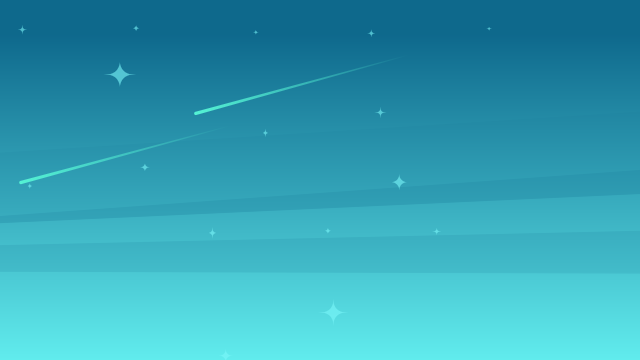
This background is drawn by a Shadertoy shader. Its source:

```glsl
// Teal twilight sky with slanted haze bands, four-pointed stars and two meteors.

float hash(float n) {
    return fract(sin(n * 12.9898) * 43758.5453);
}

// 1 below the slanted line from height left to height right, 0 above it
float below(vec2 p, float left, float right, float px) {
    float edge = mix(left, right, p.x * 0.5625);
    return smoothstep(-0.6 * px, 0.6 * px, edge - p.y);
}

// Coverage of a star with four concave sides
float star(vec2 p, float radius, float px) {
    vec2 a = abs(p) + 0.2 * px;
    vec2 root = sqrt(a);
    float sum = root.x + root.y;
    float dist = (sum * sum - radius) / length(sum / root);
    return clamp(0.5 - dist / px, 0.0, 1.0) * step(length(p), 1.3 * radius);
}

// Tapered streak that fades from head to tail
float meteor(vec2 p, vec2 head, vec2 tail, float px) {
    vec2 along = tail - head;
    float h = clamp(dot(p - head, along) / dot(along, along), 0.0, 1.0);
    float dist = length(p - head - along * h) - mix(0.0046, 0.0012, h);
    return clamp(0.5 - dist / px, 0.0, 1.0) * (1.0 - h);
}

void mainImage(out vec4 fragColor, in vec2 fragCoord) {
    vec2 p = fragCoord / iResolution.y;
    float px = 1.0 / iResolution.y;

    // Sky gradient, flat at the very top
    float depth = clamp((0.905 - p.y) / 0.905, 0.0, 1.0);
    vec3 color = mix(vec3(0.055, 0.41, 0.55), vec3(0.38, 0.925, 0.93), depth);

    // Translucent haze bands
    vec3 haze = vec3(0.08, 0.45, 0.58);
    float wide = below(p, 0.576, 0.690, px);
    float middle = below(p, 0.400, 0.528, px);
    float middleEnd = below(p, 0.380, 0.461, px);
    float low = below(p, 0.319, 0.359, px) - below(p, 0.245, 0.240, px);
    color = mix(color, haze, 0.10 * (wide - middleEnd));
    color = mix(color, haze, 0.17 * (middle - middleEnd));
    color = mix(color, haze, 0.15 * low);

    // Large stars
    float stars = star(p - vec2(0.333, 0.793), 0.044, px);
    stars = max(stars, star(p - vec2(1.109, 0.494), 0.028, px));
    stars = max(stars, star(p - vec2(0.926, 0.132), 0.041, px));
    stars = max(stars, star(p - vec2(0.627, 0.012), 0.023, px));

    // Small stars in three loose rows, each one shorter than the last
    for (int row = 0; row < 3; row++) {
        float r = float(row);
        vec2 start = row == 0 ? vec2(0.07, 0.92) : row == 1 ? vec2(0.088, 0.477) : vec2(0.581, 0.35);
        vec2 stride = vec2(0.32, row == 1 ? 0.07 : 0.0);
        for (int i = 0; i < 5 - row; i++) {
            float seed = float(i) + 7.0 * r;
            vec2 jitter = 0.03 * (vec2(hash(seed + 1.0), hash(seed + 31.0)) - 0.5);
            vec2 center = start + stride * float(i) + jitter;
            float radius = mix(0.010, 0.017, hash(seed + 61.0));
            stars = max(stars, star(p - center, radius, px));
        }
    }
    color = mix(color, vec3(0.48, 0.97, 0.98), 0.6 * stars);

    // Meteors
    float streaks = meteor(p, vec2(0.544, 0.685), vec2(1.134, 0.847), px);
    streaks = max(streaks, meteor(p, vec2(0.058, 0.493), vec2(0.637, 0.650), px));
    color = mix(color, vec3(0.33, 0.95, 0.83), streaks);

    fragColor = vec4(color, 1.0);
}
```
